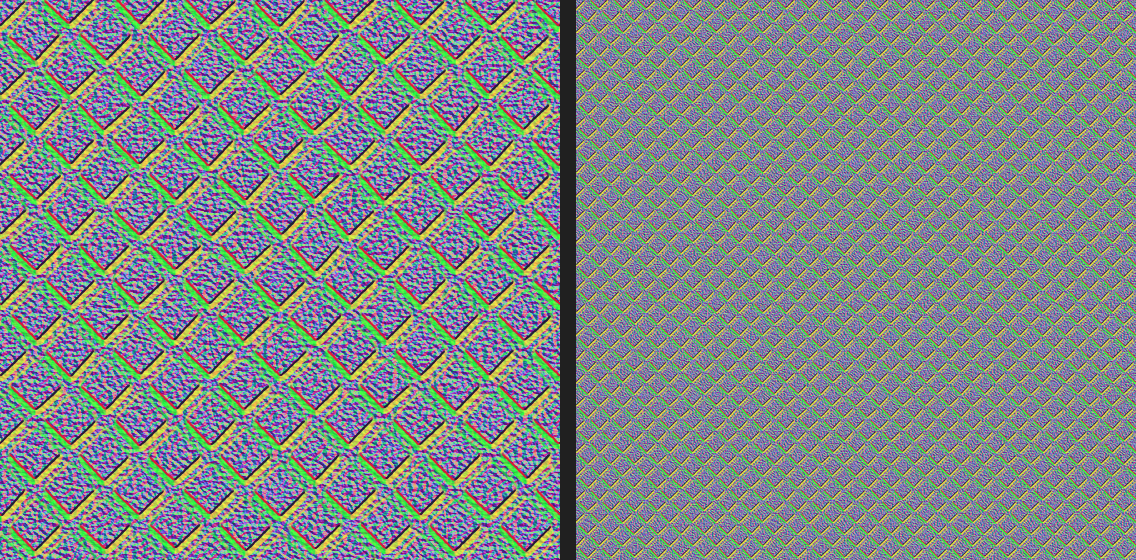
Left, the tile; right, the same tile 3 across and 3 down.
This texture map is drawn by a three.js fragment shader. Its source:

```glsl
// Tangent-space normal map of a diagonal lattice: 8 by 8 periods, two diamonds each.
// Rotated cell coordinates give rounded diamonds with thin lips and broad slopes;
// wrapping gradient noise supplies grain and wobble, hashed lines add scratches.
varying vec2 vUv;

const float REPEATS = 8.0;
const vec2 GRAIN_PERIOD = vec2(112.0, 144.0);
const float EDGE = 0.012;

const vec3 GREEN = vec3(0.24, 0.93, 0.24);
const vec3 YELLOW = vec3(0.86, 0.83, 0.26);
const vec3 RED = vec3(0.88, 0.10, 0.18);
const vec3 DARK = vec3(0.14, 0.09, 0.18);

float hash(vec2 p) {
  vec3 q = fract(vec3(p.xyx) * 0.1031);
  q += dot(q, q.yzx + 33.33);
  return fract((q.x + q.y) * q.z);
}

float cornerNoise(vec2 corner, vec2 offset, vec2 period) {
  float angle = 6.28318 * hash(mod(corner, period) + 7.0);
  return dot(vec2(cos(angle), sin(angle)), offset);
}

// Gradient noise that wraps after a whole number of cells
float noise(vec2 p, vec2 period) {
  vec2 i = floor(p);
  vec2 f = p - i;
  vec2 w = f * f * f * (f * (f * 6.0 - 15.0) + 10.0);
  vec2 e = vec2(1.0, 0.0);
  float low = mix(cornerNoise(i, f, period), cornerNoise(i + e.xy, f - e.xy, period), w.x);
  float high = mix(cornerNoise(i + e.yx, f - e.yx, period), cornerNoise(i + e.xx, f - e.xx, period), w.x);
  return mix(low, high, w.y);
}

vec2 noiseSlope(vec2 p, vec2 period) {
  vec2 e = vec2(0.2, 0.0);
  return vec2(noise(p + e.xy, period) - noise(p - e.xy, period),
              noise(p + e.yx, period) - noise(p - e.yx, period)) / (2.0 * e.x);
}

float roundedSquare(vec2 p, float halfSize, float radius) {
  vec2 q = abs(p) - halfSize + radius;
  return length(max(q, 0.0)) + min(max(q.x, q.y), 0.0) - radius;
}

float band(float x, float start, float end) {
  return smoothstep(start - EDGE, start + EDGE, x) * (1.0 - smoothstep(end - EDGE, end + EDGE, x));
}

// Tilt across one random, slightly curved line in a diamond
vec2 scratchTilt(vec2 p, vec2 id, float seed) {
  float angle = 6.28318 * hash(id + seed);
  vec2 across = vec2(cos(angle), sin(angle));
  float along = dot(p, vec2(-across.y, across.x));
  float d = dot(p, across) + 0.4 * (hash(id + seed + 3.0) - 0.5) + 0.5 * along * along;
  float present = step(0.5, hash(id + seed + 11.0));
  return across * present * (band(d, -0.025, 0.0) - band(d, 0.0, 0.025));
}

// Steep normals lose their blue, so the grain reads dark and saturated
vec3 encodeNormal(vec2 tilt) {
  vec3 n = normalize(vec3(tilt, 1.0));
  return vec3(0.5 + 0.46 * n.x, 0.48 + 0.46 * n.y, 0.15 + 0.78 * n.z);
}

void main() {
  // Lattice coordinates with a slow wobble
  vec2 wobble = vec2(noise(vUv * 6.0, vec2(6.0)), noise(vUv * 6.0 + 2.5, vec2(6.0)));
  vec2 p = vUv * REPEATS + 0.05 * wobble;
  vec2 lattice = vec2(p.x + p.y, p.x - p.y);
  vec2 cell = floor(lattice + 0.5);
  vec2 q = lattice - cell;
  vec2 id = mod(vec2(cell.x + cell.y, cell.x - cell.y) * 0.5, REPEATS) * 2.0;

  // Grain in two octaves, and scratches on the flat parts
  vec2 grainPos = vUv * GRAIN_PERIOD;
  float grain = noise(grainPos, GRAIN_PERIOD);
  vec2 tilt = 1.6 * noiseSlope(grainPos, GRAIN_PERIOD);
  tilt += 0.9 * noiseSlope(grainPos * 2.0, GRAIN_PERIOD * 2.0);
  vec2 size = vec2(hash(id + 21.0), hash(id + 37.0)) - 0.5;
  float d = roundedSquare(q + 0.015 * size, 0.355, 0.05) + 0.01 * grain;
  float inside = 1.0 - smoothstep(-0.03, 0.0, d);
  vec2 local = vec2(q.x + q.y, q.x - q.y) * 0.5;
  for (int i = 0; i < 2; i++) {
    tilt += 1.2 * inside * scratchTilt(local, id, 17.0 * float(i) + 5.0);
  }
  vec3 color = encodeNormal(tilt);

  // Sides of the diamond, fading where wires cross
  float side = smoothstep(-0.03, 0.03, abs(q.y) - abs(q.x));
  float lower = smoothstep(-0.06, 0.06, q.y - q.x);
  float wire = 1.0 - smoothstep(0.34, 0.41, abs(local.x) + 0.03 * grain);

  // Broad lower slope, thin upper slope and broken streaks between
  float slope = lower * band(d, 0.02, 0.13);
  slope += 0.8 * (1.0 - lower) * band(d, 0.015, 0.06);
  float streak = (1.0 - lower) * band(d, 0.06, 0.14) * smoothstep(0.0, 0.25, grain);
  vec3 slopeColor = mix(GREEN, YELLOW, side) + 0.07 * vec3(tilt, 0.0);
  color = mix(color, slopeColor, wire * (0.92 * slope + 0.4 * streak));

  // Thin lip under each diamond
  float lip = lower * band(d, -0.02, 0.022);
  float lipReach = 1.0 - smoothstep(0.37, 0.42, abs(local.x));
  color = mix(color, mix(RED, DARK, side), 0.95 * lipReach * lip);

  gl_FragColor = vec4(clamp(color, 0.0, 1.0), 1.0);
}
```
